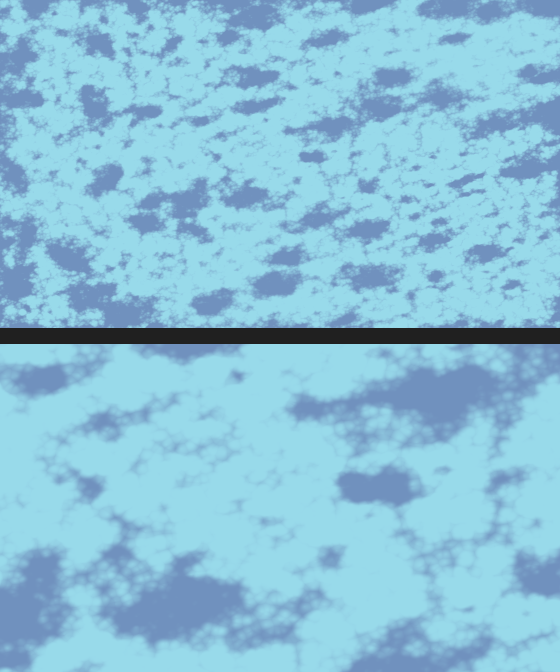
Top: the whole. Bottom: its middle third, enlarged.
Reproduce this texture procedurally as a WebGL 1 fragment shader.

```glsl
precision highp float;
// Pale blue surface with tilted slate-blue blotches, crumbly fringes and stained borders.
uniform vec2 u_resolution;

const vec3 PALE_BLUE = vec3(0.595, 0.853, 0.918);
const vec3 SLATE_BLUE = vec3(0.440, 0.570, 0.745);

vec2 hash2(vec2 p) {
  vec3 q = fract(vec3(p.xyx) * vec3(0.1031, 0.1030, 0.0973));
  q += dot(q, q.yzx + 33.33);
  return fract((q.xx + q.yz) * q.zy);
}

vec2 rotate(vec2 v, float angle) {
  float c = cos(angle), s = sin(angle);
  return vec2(c * v.x + s * v.y, c * v.y - s * v.x);
}

// Distance to the nearest jittered cell point
float cellular(vec2 p) {
  vec2 cell = floor(p), local = fract(p);
  float nearest = 2.0;
  for (int y = -1; y <= 1; y++) {
    for (int x = -1; x <= 1; x++) {
      vec2 offset = vec2(float(x), float(y));
      vec2 delta = offset + hash2(cell + offset) - local;
      nearest = min(nearest, dot(delta, delta));
    }
  }
  return sqrt(nearest);
}

// Layered cellular noise, centred near zero
float crumbs(vec2 p, float frequency) {
  float sum = 0.0, weight = 0.5;
  for (int i = 0; i < 3; i++) {
    sum += weight * (cellular(p * frequency + float(i) * 17.3) - 0.46);
    frequency *= 2.1;
    weight *= 0.65;
  }
  return sum;
}

// Scattered elongated cones: unruly on the left, combed rightwards
float blotches(vec2 p, float density, float seed) {
  vec2 grid = p * density;
  vec2 cell = floor(grid);
  float peak = 0.0;
  for (int y = -1; y <= 1; y++) {
    for (int x = -1; x <= 1; x++) {
      vec2 id = cell + vec2(float(x), float(y));
      vec2 center = id + 0.1 + 0.8 * hash2(id + seed);
      vec2 traits = hash2(id + seed + 71.0);
      float order = smoothstep(0.2, 0.9, center.x / density);
      float angle = 0.18 + (traits.x - 0.5) * mix(2.8, 0.4, order);
      float size = mix(0.45, 1.35, traits.y);
      vec2 radii = size * mix(vec2(0.46, 0.30), vec2(0.56, 0.23), order);
      peak = max(peak, 1.0 - length(rotate(grid - center, angle) / radii));
    }
  }
  return peak;
}

// Broad quiet and busy regions from layered sines
float activity(vec2 p) {
  float waves = sin(p.x * 4.1 + 2.0 * sin(p.y * 3.7 + 0.6))
              + sin(p.y * 8.3 - p.x * 2.2 + 1.4 * sin(p.x * 5.3));
  return 0.5 + 0.25 * waves;
}

// Uneven stain that hugs the canvas border
float borderStain(vec2 p, vec2 extent) {
  vec2 inset = min(p, extent - p);
  float patches = 0.5 + 0.3 * sin(p.x * 9.0 + p.y * 11.0)
                + 0.2 * sin(p.x * 23.0 - p.y * 19.0 + 1.0);
  return patches * exp(-min(inset.x, inset.y) / 0.022);
}

void main() {
  vec2 p = gl_FragCoord.xy / u_resolution.y;
  vec2 extent = u_resolution / u_resolution.y;
  float busy = activity(p);

  // Grain follows the gentle upward tilt
  vec2 combed = rotate(p, 0.18) * vec2(0.8, 1.0);
  float grain = crumbs(combed, 26.0);

  // Blotches, smaller flecks, grain and border add up to one stain
  float stain = blotches(p, 5.5, 3.0);
  stain += mix(0.3, 0.6, busy) * blotches(p, 14.0, 40.0);
  stain += mix(0.9, 1.5, busy) * grain;
  stain += 0.75 * borderStain(p, extent) + 0.08 * (busy - 0.5);

  float tint = smoothstep(0.0, 0.62, stain);
  gl_FragColor = vec4(mix(PALE_BLUE, SLATE_BLUE, tint), 1.0);
}
```
